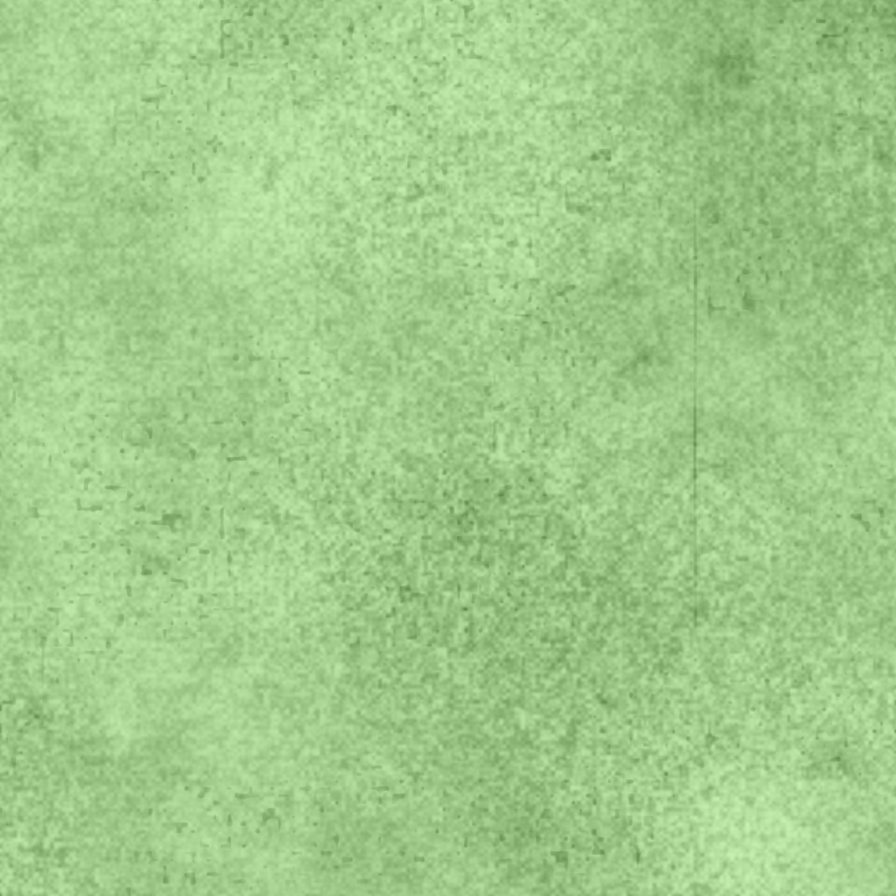
This texture is drawn by a three.js fragment shader. Its source:

```glsl
// Weathered pale green paper: cloudy mottling, fine grain, dark stains and a faint vertical crease.
#define BASE_COLOUR vec3(0.642, 0.812, 0.562)
#define CLOUD_SCALE 4.0
#define CLOUD_DEPTH 0.054
#define GRAIN_SCALE 175.0
#define GRAIN_DEPTH 0.092
#define FLECK_SCALE 125.0
#define FLECK_DEPTH 0.13
#define STAIN_SCALE 9.0
#define STAIN_DEPTH 0.12
#define FIBRE_DEPTH 0.022
#define CREASE_X 0.776
#define CREASE_DEPTH 0.10

varying vec2 vUv;

float hash(vec2 p) {
  vec3 q = fract(p.xyx * vec3(0.1031, 0.1030, 0.0973));
  q += dot(q, q.yzx + 33.33);
  return fract((q.x + q.y) * q.z);
}

// Smooth value noise from -1 to 1.
float noise(vec2 p) {
  vec2 cell = floor(p);
  vec2 f = fract(p);
  f = f * f * (3.0 - 2.0 * f);
  float low = mix(hash(cell), hash(cell + vec2(1.0, 0.0)), f.x);
  float high = mix(hash(cell + vec2(0.0, 1.0)), hash(cell + vec2(1.0, 1.0)), f.x);
  return 2.0 * mix(low, high, f.y) - 1.0;
}

// Octaves turned against each other to hide the lattice.
float clouds(vec2 p) {
  float sum = 0.0;
  float amplitude = 1.0;
  for (int i = 0; i < 5; i++) {
    sum += amplitude * noise(p);
    p = mat2(1.6, 1.2, -1.2, 1.6) * p + 17.3;
    amplitude *= 0.66;
  }
  return sum;
}

// Soft round stains, one at most in each cell, with ragged edges.
float stains(vec2 p) {
  p += 0.16 * vec2(noise(p * 4.0), noise(p * 4.0 + 31.7));
  vec2 cell = floor(p);
  float sum = 0.0;
  for (int y = -1; y <= 1; y++) {
    for (int x = -1; x <= 1; x++) {
      vec2 id = cell + vec2(float(x), float(y));
      vec2 centre = id + 0.15 + 0.7 * vec2(hash(id + 5.1), hash(id + 47.9));
      float radius = mix(0.09, 0.28, hash(id + 83.3));
      float strength = smoothstep(0.58, 1.0, hash(id + 121.7));
      vec2 d = (p - centre) / radius;
      sum += strength * exp(-dot(d, d));
    }
  }
  return sum;
}

// Dark flecks that gather in patches.
float flecks(vec2 p) {
  float patches = smoothstep(-0.5, 0.7, noise(p * 8.0 + 9.4));
  return patches * smoothstep(0.48, 0.95, noise(p * FLECK_SCALE + 61.0));
}

// Thin upright line, broken and fading at both ends.
float crease(vec2 p) {
  float bend = 0.0012 * noise(vec2(p.y * 6.0, 3.0));
  float line = 1.0 - smoothstep(0.0006, 0.0028, abs(p.x - CREASE_X - bend));
  float span = smoothstep(0.24, 0.36, p.y) * (1.0 - smoothstep(0.72, 0.82, p.y));
  return line * span * (0.7 + 0.4 * noise(vec2(7.0, p.y * 35.0)));
}

// Small pale downward wedge with a soft outline.
float scuff(vec2 p) {
  vec2 d = p - vec2(0.133, 0.125);
  float halfWidth = 0.27 * d.y;
  float side = 1.0 - smoothstep(-0.006, 0.004, abs(d.x) - halfWidth);
  return side * smoothstep(0.0, 0.02, d.y) * (1.0 - smoothstep(0.06, 0.10, d.y));
}

void main() {
  vec2 p = vUv;

  // Broad mottling, with a duller upper right corner.
  float cloud = clouds(p * CLOUD_SCALE + 3.7);
  float corner = smoothstep(0.32, 0.05, length((p - vec2(1.0, 0.98)) * vec2(1.0, 0.8)));
  float tone = CLOUD_DEPTH * cloud - 0.05 * corner;

  // Paper grain, rougher in some areas than in others.
  float grain = 0.65 * noise(p * GRAIN_SCALE) + 0.5 * noise(p.yx * GRAIN_SCALE * 1.37 + 23.0);
  grain += 0.3 * noise(p * GRAIN_SCALE * 0.5 + 71.0);
  float roughness = 0.95 + 0.3 * noise(p * 5.0 + 40.0);
  tone += GRAIN_DEPTH * roughness * grain;

  // Level fibres on the left, upright ones on the right.
  float level = noise(p * vec2(14.0, 150.0)) * (1.0 - smoothstep(0.1, 0.5, p.x));
  float upright = noise(p * vec2(140.0, 13.0) + 8.0) * smoothstep(0.55, 0.9, p.x) * smoothstep(0.4, 0.9, p.y);
  tone += FIBRE_DEPTH * (level + 1.3 * upright);

  // Marks on the surface.
  tone -= STAIN_DEPTH * stains(p * STAIN_SCALE) * (0.85 + 0.4 * noise(p * 75.0));
  tone -= FLECK_DEPTH * flecks(p);
  tone -= CREASE_DEPTH * crease(p);
  tone += 0.035 * scuff(p);

  // Highlights level off gently, as on worn paper.
  tone -= 1.6 * max(tone, 0.0) * max(tone, 0.0);
  gl_FragColor = vec4(BASE_COLOUR + tone, 1.0);
}
```
